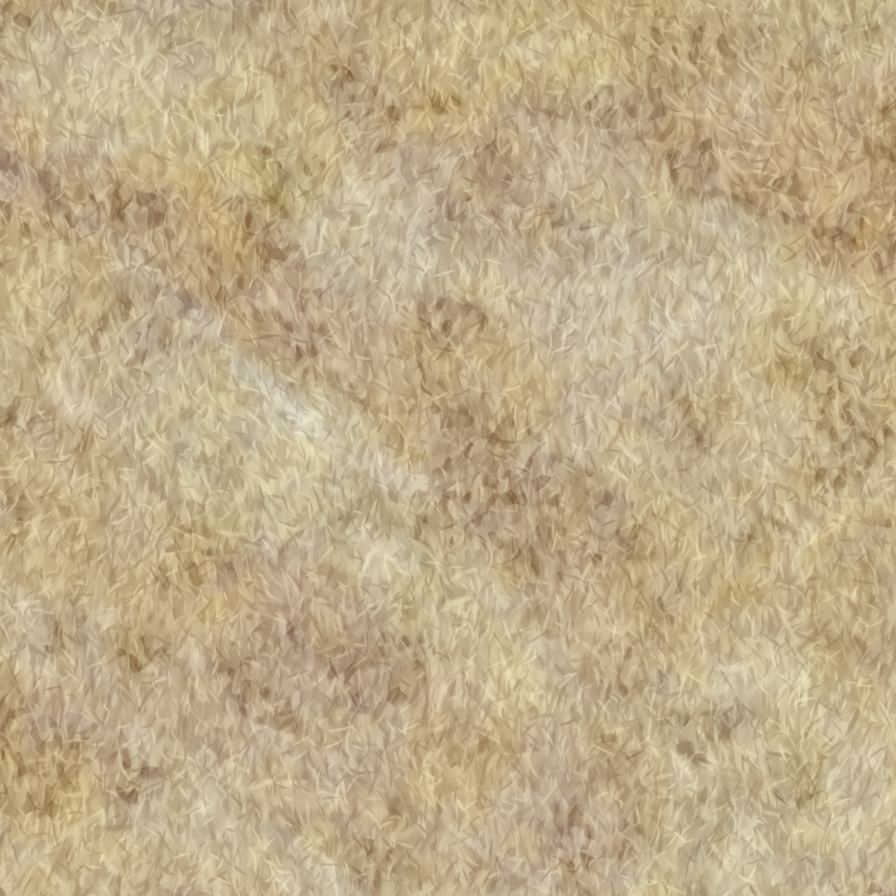
A WebGL 1 fragment shader for this texture:

```glsl
precision highp float;
uniform vec2 u_resolution;

vec2 hash2(vec2 p) {
  vec3 q = fract(p.xyx * vec3(0.1031, 0.1030, 0.0973));
  q += dot(q, q.yzx + 33.33);
  return fract((q.xx + q.yz) * q.zy);
}

// Smooth cellular noise: random tones blended by distance, about -0.5 to 0.5
float cellTone(vec2 p) {
  vec2 cell = floor(p);
  float total = 0.0;
  float weight = 0.0;
  for (int y = -1; y <= 1; y++) {
    for (int x = -1; x <= 1; x++) {
      vec2 id = cell + vec2(float(x), float(y));
      vec2 offset = p - id - hash2(id + 11.0);
      float w = exp(-6.0 * dot(offset, offset));
      total += w * hash2(id + 157.0).x;
      weight += w;
    }
  }
  return total / weight - 0.5;
}

// Lays one scattered layer of curved, tapered blades over the tone
float addBlades(float tone, float ground, vec2 uv, float density, float lean, float seed) {
  vec2 p = uv * density + seed * 7.31;
  vec2 cell = floor(p);
  float blur = max(0.06, density / u_resolution.y);
  for (int y = -1; y <= 1; y++) {
    for (int x = -1; x <= 1; x++) {
      vec2 id = cell + vec2(float(x), float(y));
      vec2 shape = hash2(id + 61.0 + seed * 19.0);
      vec2 look = hash2(id + 233.0 + seed * 31.0);
      vec2 offset = p - id - hash2(id + seed * 43.0);
      float spread = shape.x - 0.5;
      float angle = lean + spread * (1.0 + 7.0 * spread * spread);
      vec2 dir = vec2(sin(angle), cos(angle));
      float along = dot(offset, dir) / mix(0.3, 0.85, shape.y);
      float across = dot(offset, vec2(dir.y, -dir.x));
      across += (look.x - 0.5) * 0.25 * along * along;
      float taper = max(0.0, 1.0 - along * along);
      float width = 0.09 * taper;
      float mask = 1.0 - smoothstep(width - blur, width + blur, abs(across));
      mask *= smoothstep(0.0, 0.35, taper);
      float bladeTone = ground + (look.y - 0.48) * 0.95;
      tone = mix(tone, bladeTone, mask * 0.55);
    }
  }
  return tone;
}

void main() {
  vec2 uv = gl_FragCoord.xy / u_resolution.y;

  // Broad drifts run down to the right, with smaller clumps inside
  vec2 warped = uv + 0.012 * sin(uv.yx * vec2(23.0, 19.0) + 2.0 * sin(uv * 11.0));
  vec2 slope = vec2(0.83 * warped.x - 0.55 * warped.y, 0.55 * warped.x + 0.83 * warped.y);
  float drift = cellTone(slope * vec2(4.0, 8.0) + 20.0);
  float clump = cellTone(warped * vec2(17.0, 20.0) + 40.0);
  float tuft = cellTone(warped * vec2(44.0, 32.0) + 70.0);
  float ground = 0.6 + 0.25 * drift + 0.2 * clump + 0.16 * tuft;

  // A faint worn trail
  float trailY = 0.8 - 0.72 * uv.x + 0.025 * sin(uv.x * 13.0);
  float trail = exp(-pow((uv.y - trailY) / 0.022, 2.0)) * smoothstep(0.9, 0.3, uv.x);
  ground += 0.09 * trail;

  // Fine upright fibres, then blades from long to short
  float lean = 0.7 * cellTone(uv * 9.0 + 90.0) + 0.15 * sin(uv.x * 8.0 + uv.y * 5.0);
  vec2 fibre = vec2(uv.x + 0.006 * sin(uv.y * 40.0 + uv.x * 17.0), uv.y);
  float tone = ground + 0.42 * cellTone(fibre * vec2(150.0, 75.0) + 120.0);
  for (int i = 0; i < 6; i++) {
    float layer = float(i);
    tone = addBlades(tone, ground, uv, 24.0 + 8.0 * layer, lean, layer + 1.0);
  }

  // Shaded gaps gather in the darker clumps
  float gap = smoothstep(0.1, 0.32, cellTone(fibre * vec2(105.0, 75.0) + 300.0));
  tone -= 0.3 * gap * smoothstep(0.0, -0.25, clump + 0.6 * drift);

  // Straw colours, shifting between golden and grey
  vec3 shade = vec3(0.555, 0.455, 0.325);
  vec3 bleached = vec3(0.885, 0.83, 0.69);
  vec3 color = mix(shade, bleached, clamp(tone, -0.2, 1.15));
  float gold = cellTone(warped * 7.0 + 180.0) + 0.8 * cellTone(warped * 30.0 + 210.0);
  color += (gold - 0.5 * trail) * vec3(0.012, 0.0, -0.07);
  color += drift * vec3(-0.025, 0.015, 0.02);
  gl_FragColor = vec4(color, 1.0);
}
```
